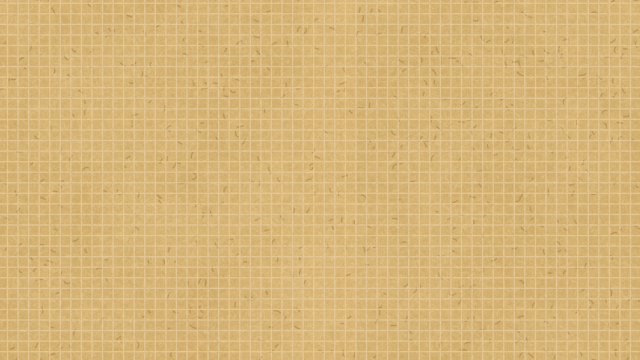
A Shadertoy shader for this texture:

```glsl
// Kraft paper with a fine pale square grid, grain and stray fibres
float hash(vec2 p) {
    return fract(sin(dot(p, vec2(127.1, 311.7))) * 43758.5453);
}

float noise(vec2 p) {
    vec2 i = floor(p), f = fract(p);
    f = f * f * (3.0 - 2.0 * f);
    return mix(mix(hash(i), hash(i + vec2(1, 0)), f.x),
               mix(hash(i + vec2(0, 1)), hash(i + vec2(1, 1)), f.x), f.y);
}

mat2 rotate(float a) {
    return mat2(cos(a), sin(a), -sin(a), cos(a));
}

// Short curved fibres, at most one per cell
float fibres(vec2 p, float scale, float density, float px) {
    vec2 q = p * scale, cell = floor(q);
    float cover = 0.0;
    for (int y = -1; y <= 1; y++)
    for (int x = -1; x <= 1; x++) {
        vec2 id = cell + vec2(x, y);
        vec2 centre = id + vec2(hash(id + 3.1), hash(id + 7.7));
        vec2 d = rotate(6.283 * hash(id + 13.3)) * (q - centre);
        float halfLength = mix(0.12, 0.4, hash(id + 19.9));
        d.y += (hash(id + 23.5) - 0.5) * 2.0 * d.x * d.x;
        d.x = max(abs(d.x) - halfLength, 0.0);
        float line = 1.0 - smoothstep(0.0, 0.0012 + px, length(d) / scale);
        cover = max(cover, line * step(hash(id + 31.7), density));
    }
    return cover;
}

void mainImage(out vec4 fragColor, in vec2 fragCoord) {
    float px = 1.0 / iResolution.y;
    vec2 p = fragCoord * px;

    // Paper tone: broad mottling, then fine grain in three directions
    vec3 color = vec3(0.835, 0.7, 0.452);
    color += vec3(0.016, 0.018, 0.024) * (noise(p * 5.0) + noise(p * 17.0) - 1.0);
    float grain = noise(p * 260.0) - 0.5;
    for (int i = 0; i < 3; i++) {
        vec2 q = rotate(0.5 + 1.05 * float(i)) * p;
        grain += noise(q * vec2(90.0, 300.0) + 41.0 * float(i)) - 0.5;
    }
    color += vec3(0.022, 0.025, 0.034) * grain;

    // Each sheet pales towards its right edge, leaving a faint seam
    float u = p.x / 0.991;
    float pale = smoothstep(0.55, 1.0, u) * (1.0 - smoothstep(-px, px, p.x - 0.991));
    color += vec3(0.014, 0.013, 0.012) * pale;

    // Dark and light fibres
    color = mix(color, vec3(0.62, 0.46, 0.24), 0.45 * fibres(p, 45.0, 0.14, px));
    color = mix(color, vec3(0.9, 0.79, 0.58), 0.35 * fibres(p + 5.0, 60.0, 0.25, px));

    // Grid, about 60.6 cells across and 34.1 down, with slightly worn lines
    float pitch = 0.02933;
    vec2 toLine = abs(fract((p - vec2(0.0208, 0.0231)) / pitch + 0.5) - 0.5) * pitch;
    vec2 lines = clamp((0.0019 - toLine) / max(px, 0.0012) + 0.5, 0.0, 1.0);
    lines *= vec2(0.72 + 0.28 * noise(p * vec2(34.0, 90.0)),
                  0.72 + 0.28 * noise(p * vec2(90.0, 34.0) + 9.0));
    vec3 ink = vec3(0.9, 0.79, 0.605) + 0.012 * grain;
    color = mix(color, ink, 0.9 * max(lines.x, lines.y));

    fragColor = vec4(color, 1.0);
}
```
